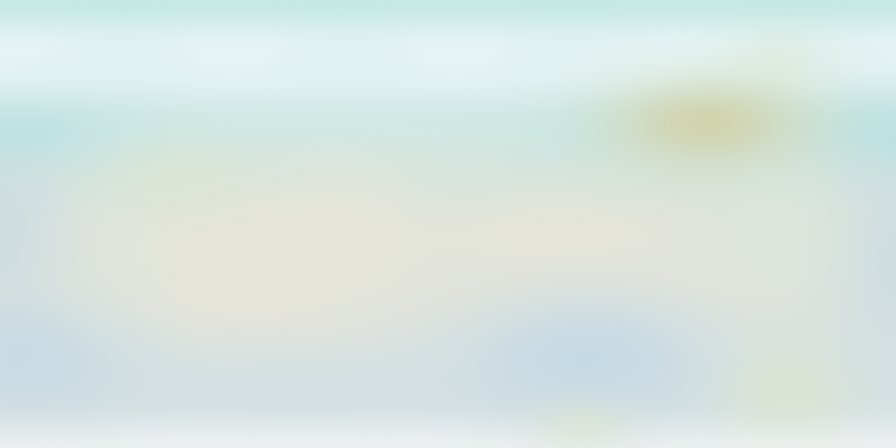
A Shadertoy shader for this background:

```glsl
// A soft, hazy pastel backdrop: aqua sky bands above pale sand and blue mist.
// A vertical gradient is tinted by wide elliptical Gaussian glows, then a faint
// dither from layered sines keeps the slow gradients free of banding.

#define CLOUD_COUNT 5
#define CLOUD_SPACING 0.25
#define CLOUD_HEIGHT 0.88
#define CLOUD_STRENGTH 0.45
#define DITHER_AMOUNT 0.003

const vec3 AQUA  = vec3(0.73, 0.885, 0.885);
const vec3 CLOUD = vec3(0.92, 0.965, 0.965);
const vec3 CREAM = vec3(0.91, 0.90, 0.85);
const vec3 MIST  = vec3(0.77, 0.85, 0.895);
const vec3 SAGE  = vec3(0.86, 0.905, 0.86);
const vec3 LIME  = vec3(0.865, 0.90, 0.81);
const vec3 KHAKI = vec3(0.82, 0.825, 0.67);

// Blend a colour in through an elliptical Gaussian.
void glow(inout vec3 color, vec2 uv, vec2 center, vec2 radius, vec3 tint, float strength) {
    vec2 d = (uv - center) / radius;
    color = mix(color, tint, strength * exp(-dot(d, d)));
}

// Horizontal bands, from the bottom edge to the top.
vec3 bands(float y) {
    vec3 color = vec3(0.925, 0.94, 0.94);
    color = mix(color, vec3(0.84, 0.88, 0.885), smoothstep(0.0, 0.11, y));
    color = mix(color, vec3(0.885, 0.892, 0.855), smoothstep(0.13, 0.38, y));
    color = mix(color, vec3(0.84, 0.895, 0.865), smoothstep(0.46, 0.63, y));
    color = mix(color, vec3(0.815, 0.91, 0.895), smoothstep(0.60, 0.73, y));
    color = mix(color, vec3(0.875, 0.945, 0.945), smoothstep(0.72, 0.84, y));
    return mix(color, vec3(0.77, 0.91, 0.89), smoothstep(0.89, 1.0, y));
}

// Fine variation with zero average.
float ripple(vec2 p) {
    return sin(dot(p, vec2(311.0, 173.0))) * sin(dot(p, vec2(-197.0, 389.0)));
}

void mainImage(out vec4 fragColor, in vec2 fragCoord) {
    vec2 uv = fragCoord / iResolution.xy;
    vec3 color = bands(uv.y);

    // Row of pale clouds.
    for (int i = 0; i < CLOUD_COUNT; i++) {
        vec2 center = vec2(0.01 + float(i) * CLOUD_SPACING, CLOUD_HEIGHT);
        glow(color, uv, center, vec2(0.09, 0.065), CLOUD, CLOUD_STRENGTH);
    }

    // Aqua pools at both ends of the sky.
    glow(color, uv, vec2(0.02, 0.70), vec2(0.12, 0.08), AQUA, 0.75);
    glow(color, uv, vec2(1.00, 0.70), vec2(0.10, 0.09), AQUA, 0.90);
    glow(color, uv, vec2(0.65, 0.70), vec2(0.06, 0.08), AQUA, 0.25);

    // Cool mist along the sides and floor.
    glow(color, uv, vec2(0.00, 0.48), vec2(0.09, 0.18), MIST, 0.65);
    glow(color, uv, vec2(0.03, 0.21), vec2(0.13, 0.14), MIST, 0.80);
    glow(color, uv, vec2(1.00, 0.42), vec2(0.09, 0.23), MIST, 0.65);
    glow(color, uv, vec2(0.33, 0.14), vec2(0.12, 0.07), MIST, 0.25);

    // Warm sand through the middle.
    glow(color, uv, vec2(0.27, 0.40), vec2(0.13, 0.16), CREAM, 0.80);
    glow(color, uv, vec2(0.38, 0.53), vec2(0.09, 0.12), CREAM, 0.55);
    glow(color, uv, vec2(0.63, 0.48), vec2(0.10, 0.09), CREAM, 0.65);

    // Green veils.
    glow(color, uv, vec2(0.20, 0.61), vec2(0.07, 0.08), LIME, 0.45);
    glow(color, uv, vec2(0.87, 0.47), vec2(0.08, 0.14), SAGE, 0.70);
    glow(color, uv, vec2(0.12, 0.43), vec2(0.06, 0.14), SAGE, 0.35);

    // Blue mound with lighter growth at its foot.
    glow(color, uv, vec2(0.655, 0.20), vec2(0.13, 0.14), MIST, 0.95);
    glow(color, uv, vec2(0.65, 0.05), vec2(0.055, 0.06), LIME, 0.55);
    glow(color, uv, vec2(0.88, 0.13), vec2(0.07, 0.10), LIME, 0.75);

    // Golden haze and its faint plume.
    glow(color, uv, vec2(0.87, 0.86), vec2(0.06, 0.08), LIME, 0.35);
    glow(color, uv, vec2(0.79, 0.725), vec2(0.105, 0.095), KHAKI, 0.95);

    color += DITHER_AMOUNT * ripple(uv * 4.0);
    fragColor = vec4(clamp(color, 0.0, 1.0), 1.0);
}
```
